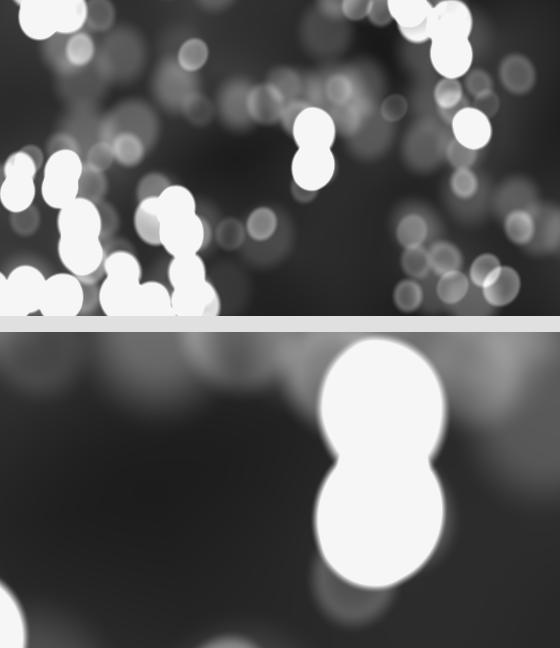
Top: the whole. Bottom: its middle third, enlarged.
Write a Shadertoy shader that draws this background.

```glsl
// Monochrome bokeh: clustered out-of-focus lights over a dark, softly mottled backdrop.

const float WHITE_CLIP = 0.965;

vec3 hash3(vec2 cell, float seed) {
    vec3 k = vec3(dot(cell, vec2(127.1, 311.7)),
                  dot(cell, vec2(269.5, 183.3)),
                  dot(cell, vec2(113.5, 271.9)));
    return fract(sin(k + seed * 17.3) * 43758.5453);
}

float segmentDist(vec2 p, vec2 a, vec2 b) {
    vec2 ab = b - a;
    return length(p - a - ab * clamp(dot(p - a, ab) / dot(ab, ab), 0.0, 1.0));
}

// Distance to the paths along which strong lights gather
float brightPaths(vec2 p) {
    float d = segmentDist(p, vec2(0.08, 1.01), vec2(0.29, 0.90));
    d = min(d, segmentDist(p, vec2(1.23, 1.00), vec2(1.43, 0.91)));
    d = min(d, segmentDist(p, vec2(1.45, 0.90), vec2(1.49, 0.49)));
    d = min(d, segmentDist(p, vec2(0.02, 0.07), vec2(0.60, 0.03)));
    d = min(d, segmentDist(p, vec2(0.26, 0.26), vec2(0.36, 0.10)));
    d = min(d, segmentDist(p, vec2(0.55, 0.34), vec2(0.53, 0.18)));
    d = min(d, segmentDist(p, vec2(0.02, 0.42), vec2(0.37, 0.47)));
    d = min(d, segmentDist(p, vec2(1.32, 0.17), vec2(1.42, 0.16)));
    // Thin scatter through the centre
    d = min(d, segmentDist(p, vec2(1.09, 0.85), vec2(0.97, 0.46)) + 0.038);
    return min(d, segmentDist(p, vec2(0.78, 0.72), vec2(1.12, 0.61)) + 0.038);
}

// Distance to the paths that carry only faint lights
float faintPaths(vec2 p) {
    float d = segmentDist(p, vec2(0.60, 0.98), vec2(0.63, 0.62));
    d = min(d, segmentDist(p, vec2(0.68, 0.79), vec2(1.30, 0.61)));
    d = min(d, segmentDist(p, vec2(0.68, 0.33), vec2(0.93, 0.20)));
    d = min(d, segmentDist(p, vec2(1.59, 0.88), vec2(1.60, 0.55)));
    d = min(d, segmentDist(p, vec2(1.56, 0.41), vec2(1.80, 0.25)));
    return min(d, segmentDist(p, vec2(1.40, 0.27), vec2(1.55, 0.08)));
}

// Tilted, slightly squashed aperture disc with a brighter rim
float apertureDisc(vec2 p, float radius, float blur, float tilt, float rim) {
    float c = cos(tilt), s = sin(tilt);
    float r = length(mat2(c, -s, s, c) * p * vec2(1.09, 0.94));
    float mask = 1.0 - smoothstep(radius - blur, radius + blur, r);
    return mask * (1.0 - rim + rim * smoothstep(0.3, 1.0, r / radius));
}

// One jittered grid of discs; x and y of each range are its low and high ends
float discLayer(vec2 p, float cellSize, vec2 radius, vec2 blur, vec2 gain,
                vec2 reach, float faintOffset, float rim, float seed) {
    vec2 home = floor(p / cellSize);
    float light = 0.0;
    for (int j = -1; j <= 1; j++) {
        for (int i = -1; i <= 1; i++) {
            vec2 cell = home + vec2(i, j);
            vec3 place = hash3(cell, seed);
            vec3 look = hash3(cell, seed + 5.0);
            vec2 centre = (cell + 0.15 + 0.7 * place.xy) * cellSize;
            float d = min(brightPaths(centre), faintPaths(centre) + faintOffset);
            float chance = 0.9 * (1.0 - smoothstep(reach.x, reach.y, d));
            if (place.z < chance) {
                light += mix(gain.x, gain.y, look.x)
                       * apertureDisc(p - centre, mix(radius.x, radius.y, look.y),
                                      mix(blur.x, blur.y, look.z),
                                      look.z * 1.4 - 0.7, rim);
            }
        }
    }
    return light;
}

// Slow layered sines give the uneven dark backdrop
float backdrop(vec2 p) {
    float broad = sin(3.4 * p.x + 1.6 * sin(2.7 * p.y + 0.6) + 0.4);
    float patches = sin(7.3 * p.x - 3.1 * p.y + 1.3 * sin(5.2 * p.y));
    float streaks = sin(17.0 * p.x + 2.0 * sin(4.1 * p.y + 1.0));
    float shade = 0.145 + 0.035 * broad + 0.025 * patches + 0.008 * streaks;
    return shade - 0.04 * smoothstep(0.9, 1.5, p.x);
}

void mainImage(out vec4 fragColor, in vec2 fragCoord) {
    vec2 p = fragCoord / iResolution.y;

    // Backdrop and the haze around the lights
    float light = backdrop(p);
    light += 0.10 * exp(-9.0 * brightPaths(p)) + 0.05 * exp(-9.0 * faintPaths(p));

    // Wide blurred discs, then faint rimmed discs
    light += discLayer(p, 0.16, vec2(0.065, 0.095), vec2(0.025, 0.050),
                       vec2(0.06, 0.26), vec2(0.06, 0.18), 0.03, 0.0, 1.0);
    light += discLayer(p, 0.115, vec2(0.042, 0.062), vec2(0.007, 0.020),
                       vec2(0.08, 0.34), vec2(0.03, 0.14), 0.05, 0.3, 2.0);

    // Strong discs that clip to white
    light += discLayer(p, 0.108, vec2(0.052, 0.073), vec2(0.007, 0.012),
                       vec2(0.55, 1.30), vec2(0.02, 0.085), 1.0, 0.1, 3.0);
    light += discLayer(p, 0.15, vec2(0.055, 0.075), vec2(0.007, 0.011),
                       vec2(0.60, 1.30), vec2(0.01, 0.070), 1.0, 0.1, 4.0);

    fragColor = vec4(vec3(clamp(light, 0.03, WHITE_CLIP)), 1.0);
}
```
